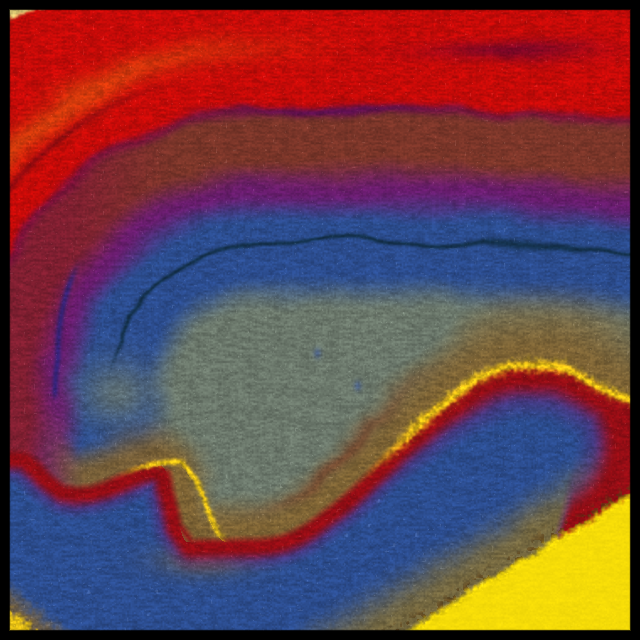
This background is drawn by a WebGL 2 fragment shader. Its source:

```glsl
#version 300 es
precision highp float;
// Framed abstract painting: red, violet and blue arcs over a flowing blue wave with golden rims.
uniform vec2 u_resolution;
out vec4 fragColor;

const vec3 RED = vec3(0.77, 0.04, 0.03);
const vec3 CRIMSON = vec3(0.58, 0.05, 0.08);
const vec3 BROWN = vec3(0.48, 0.21, 0.16);
const vec3 VIOLET = vec3(0.41, 0.11, 0.43);
const vec3 BLUE = vec3(0.17, 0.30, 0.56);
const vec3 SAGE = vec3(0.42, 0.47, 0.42);
const vec3 OCHRE = vec3(0.50, 0.38, 0.18);
const vec3 GOLD = vec3(0.90, 0.75, 0.08);
const vec3 YELLOW = vec3(0.96, 0.86, 0.03);
const vec3 INK = vec3(0.06, 0.17, 0.25);

float hash(vec2 p) { return fract(sin(dot(p, vec2(127.1, 311.7))) * 43758.5453); }

float noise(vec2 p) {
  vec2 i = floor(p), f = fract(p);
  f = f * f * (3.0 - 2.0 * f);
  return mix(mix(hash(i), hash(i + vec2(1, 0)), f.x),
             mix(hash(i + vec2(0, 1)), hash(i + vec2(1, 1)), f.x), f.y);
}

float fbm(vec2 p) {
  float sum = 0.0, amp = 0.5;
  for (int i = 0; i < 4; i++) {
    sum += amp * noise(p);
    p = p * 2.03 + 7.1;
    amp *= 0.5;
  }
  return sum;
}

float bell(float x, float width) { return exp(-x * x / (width * width)); }

float spot(vec2 p, vec2 center, vec2 size) {
  vec2 q = (p - center) / size;
  return exp(-dot(q, q));
}

// Height of the wave crest; its left step falls around x = drop
float crest(float x, float drop, float spread) {
  float h = mix(0.29, 0.236, smoothstep(0.03, 0.11, x)) + 0.036 * smoothstep(0.12, 0.26, x);
  h = mix(h, 0.153, smoothstep(drop - spread, drop + spread, x));
  return h + 0.274 * smoothstep(0.40, 0.82, x) - 0.06 * smoothstep(0.86, 1.0, x);
}

// Signed distance to the crest, positive above it
float crestDistance(vec2 p, float drop, float spread) {
  float nearest = 1.0;
  vec2 a = vec2(-0.04, crest(-0.04, drop, spread));
  for (int i = 1; i <= 54; i++) {
    float x = -0.04 + 0.02 * float(i);
    vec2 b = vec2(x, crest(x, drop, spread)), ab = b - a;
    float t = clamp(dot(p - a, ab) / dot(ab, ab), 0.0, 1.0);
    nearest = min(nearest, length(p - a - ab * t));
    a = b;
  }
  return nearest * sign(p.y - crest(p.x, drop, spread));
}

// Nested arcs bending around the left end of a horizontal spine
float arcRadius(vec2 p) {
  float dy = p.y - 0.385 + 0.02 * smoothstep(0.65, 1.0, p.x);
  return length(vec2(min(p.x - 0.405, 0.0), dy > 0.0 ? dy : dy * 0.3));
}

vec3 paintArcs(vec2 p, float r, float wobble) {
  float left = 1.0 - smoothstep(0.08, 0.3, p.x);
  float edge = r + 0.025 * wobble;
  vec3 c = mix(SAGE, BLUE, smoothstep(0.125, 0.19, edge));
  c = mix(c, VIOLET, smoothstep(0.265, 0.318, edge));
  c = mix(c, mix(BROWN, vec3(0.50, 0.12, 0.19), left), smoothstep(0.315, 0.37, edge));
  c = mix(c, RED, smoothstep(0.43, 0.455, edge));
  float rim = bell(edge - 0.443, 0.009) * mix(0.45, 0.85, bell(p.x - 0.52, 0.16));
  c = mix(c, vec3(0.32, 0.05, 0.35), rim);
  // Warm and dark strokes in the red sky
  float warm = bell(r - 0.54 - 0.03 * wobble, 0.025) * (1.0 - smoothstep(0.1, 0.6, p.x));
  c = mix(c, vec3(0.84, 0.29, 0.05), 0.75 * warm);
  c = mix(c, vec3(0.40, 0.02, 0.08), 0.5 * left * bell(r - 0.505, 0.006));
  c = mix(c, vec3(0.38, 0.02, 0.20), 0.7 * spot(p + 0.02 * wobble, vec2(0.80, 0.922), vec2(0.12, 0.016)));
  c = mix(c, SAGE, 0.75 * spot(p, vec2(0.185, 0.385), vec2(0.06, 0.05)));
  // Inky cracks
  float path = 0.234 + 0.013 * bell(p.x - 0.54, 0.06) + 0.007 * smoothstep(0.7, 0.8, p.x);
  float width = 0.0035 + 0.005 * bell(p.x - 0.82, 0.07);
  c = mix(c, INK, 0.85 * bell(r - path + 0.018 * wobble, width) * smoothstep(0.42, 0.5, p.y + 0.1 * p.x));
  float side = bell(r - 0.319 - 0.2 * max(p.y - 0.44, 0.0), 0.005);
  side *= smoothstep(0.37, 0.39, p.y) * (1.0 - smoothstep(0.55, 0.6, p.y));
  return mix(c, vec3(0.16, 0.14, 0.48), 0.8 * side);
}

vec3 paintWave(vec2 p, float depth, float shore) {
  vec3 c = mix(BLUE, vec3(0.46, 0.41, 0.25), smoothstep(-0.10, -0.015, shore));
  c = mix(c, OCHRE, 0.6 * spot(p, vec2(0.32, 0.125), vec2(0.07, 0.025)));
  float right = smoothstep(0.6, 0.85, p.x);
  float turn = 0.137 - length(vec2(max(p.x - 0.846, 0.0), p.y - 0.303));
  depth = min(depth, turn + 0.3 * (1.0 - smoothstep(0.80, 0.90, p.x)));
  float thick = mix(0.018, 0.032, right);
  c = mix(c, VIOLET, 0.6 * (1.0 - smoothstep(thick, thick * 2.8, depth)));
  return mix(c, CRIMSON, 1.0 - smoothstep(thick * 0.6, thick * 1.8, depth));
}

void main() {
  vec2 p = gl_FragCoord.xy / u_resolution;
  float pixel = 1.0 / min(u_resolution.x, u_resolution.y);
  float wobble = fbm(p * vec2(13.0, 17.0)) - 0.47;
  float rough = noise(p * 190.0) - 0.5;
  float redEdge = crestDistance(p, 0.272, 0.02) + 0.008 * wobble;
  float goldEdge = crestDistance(p, 0.316, 0.038) + 0.012 * wobble;
  float shore = (0.232 - 0.6 * (0.984 - p.x) - p.y) / 1.17 + 0.02 * wobble + 0.006 * rough;

  // Upper field, with ochre gathering above the crest
  vec3 c = paintArcs(p, arcRadius(p), wobble);
  float reach = mix(0.09, 0.15, smoothstep(0.55, 0.9, p.x)) + 0.06 * wobble;
  float ochre = (1.0 - smoothstep(0.02, reach, redEdge)) * smoothstep(0.04, 0.14, p.x);
  c = mix(c, OCHRE, 0.9 * ochre);
  float streak = bell(redEdge - 0.052 - 0.05 * wobble, 0.012) * bell(p.x - 0.53, 0.1);
  c = mix(c, vec3(0.45, 0.22, 0.14), 0.6 * streak);
  for (int i = 0; i < 2; i++) {
    vec2 center = vec2(0.496, 0.448) + float(i) * vec2(0.063, -0.051);
    c = mix(c, vec3(0.27, 0.36, 0.53), 0.8 * spot(p, center, vec2(0.006, 0.008)));
  }

  // Wave, golden rim and yellow corners
  c = mix(c, paintWave(p, max(-redEdge, 0.0), shore), 1.0 - smoothstep(-0.004, 0.012, redEdge));
  float right = smoothstep(0.55, 0.66, p.x);
  float rim = smoothstep(0.18, 0.24, p.x) * (1.0 - smoothstep(0.335, 0.36, p.x)) + right;
  float rimWidth = mix(0.0045, 0.008, right) * (1.0 + 0.6 * rough);
  c = mix(c, GOLD * (1.0 + 0.4 * rough), rim * bell(goldEdge - 0.004, rimWidth));
  c = mix(c, vec3(0.36, 0.24, 0.08), 0.7 * bell(shore, 0.010) * step(0.1, rough));
  c = mix(c, YELLOW, smoothstep(-0.003, 0.010, shore));
  float lowCorner = 0.075 - p.x - 1.3 * p.y + 0.02 * rough;
  c = mix(c, OCHRE, 0.8 * smoothstep(-0.07, 0.0, lowCorner));
  c = mix(c, GOLD, smoothstep(-0.01, 0.01, lowCorner));
  float topCorner = p.y - 0.963 - 0.38 * p.x + 0.006 * rough;
  c = mix(c, vec3(0.86, 0.78, 0.45), smoothstep(-0.005, 0.007, topCorner));

  // Canvas grain, brush fibres and pale flecks
  float calm = 1.0 - 0.8 * smoothstep(0.0, 0.02, shore);
  float grain = noise(p * 380.0) + noise(p * vec2(90.0, 290.0)) - 1.0;
  c *= 1.0 + 0.20 * grain * calm;
  c += 0.09 * smoothstep(0.86, 1.0, noise(p * 260.0 + 31.0)) * calm;

  // Black frame
  vec2 inset = 0.4845 - abs(p - 0.5);
  c *= smoothstep(-pixel, pixel, min(inset.x, inset.y));
  fragColor = vec4(clamp(c, 0.0, 1.0), 1.0);
}
```
